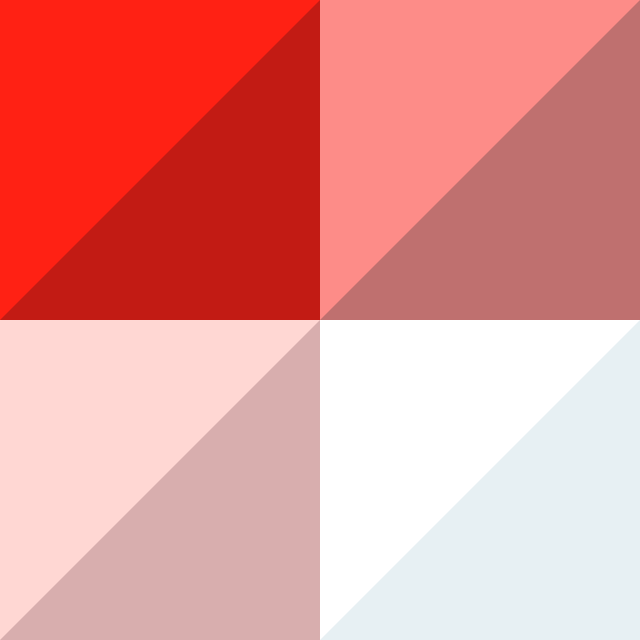
A WebGL 2 fragment shader for this background:

```glsl
#version 300 es
precision highp float;

uniform vec2 u_resolution;
out vec4 fragColor;

// Blend the four quadrants with smoothed borders
vec3 quadrants(vec3 topLeft, vec3 topRight, vec3 lowLeft, vec3 lowRight, vec2 side) {
    return mix(mix(lowLeft, lowRight, side.x), mix(topLeft, topRight, side.x), side.y);
}

void main() {
    vec2 uv = gl_FragCoord.xy / u_resolution;
    vec2 side = clamp((uv - 0.5) * u_resolution + 0.5, 0.0, 1.0);

    // Lit upper-left half of each square
    vec3 lit = quadrants(vec3(1.0, 0.129, 0.078), vec3(0.992, 0.549, 0.533),
                         vec3(1.0, 0.843, 0.827), vec3(1.0), side);

    // Shaded lower-right half of each square
    vec3 shaded = quadrants(vec3(0.761, 0.106, 0.078), vec3(0.749, 0.439, 0.435),
                            vec3(0.847, 0.682, 0.682), vec3(0.906, 0.941, 0.953), side);

    // Rising diagonal, repeated in every square
    vec2 cell = fract(uv * 2.0);
    float diagonal = cell.x - cell.y;
    float softness = 2.0 / min(u_resolution.x, u_resolution.y);
    float shade = smoothstep(-softness, softness, diagonal);

    fragColor = vec4(mix(lit, shaded, shade), 1.0);
}
```
